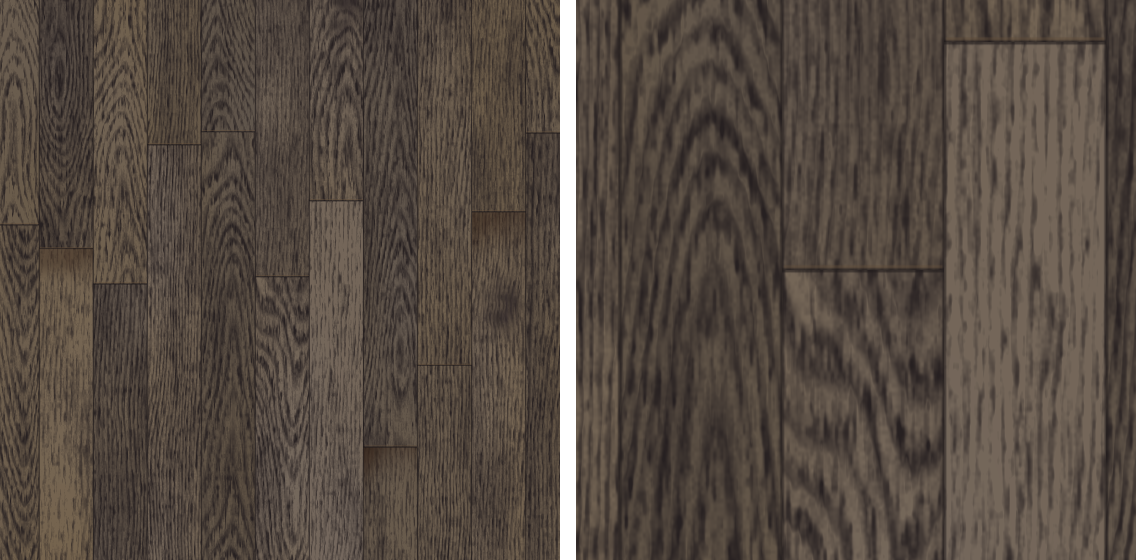
Left: the whole. Right: its middle third, enlarged.
Reproduce this texture procedurally as a three.js fragment shader.

```glsl
// Dark stained oak strip floor: upright planks with staggered end joints.
// Each plank cuts a cone of growth rings, giving straight or arched grain;
// stretched value noise breaks it into pores and adds blotches and stains.
varying vec2 vUv;

#define PLANK_WIDTH 0.0965
#define PLANK_SHIFT 0.0700
#define ARCHED_SHARE 0.42
#define KNOT_SHARE 0.30
#define STAIN_SHARE 0.50
#define GRAIN_DEPTH 0.86
#define DARK_GRAIN vec3(0.150, 0.125, 0.128)
#define GREY_WOOD vec3(0.405, 0.362, 0.325)
#define WARM_WOOD vec3(0.405, 0.343, 0.262)
#define STAIN_BROWN vec3(0.200, 0.135, 0.095)
#define JOINT_TAN vec3(0.380, 0.300, 0.220)

float hash(vec2 p) {
  return fract(sin(dot(p, vec2(12.9898, 78.233))) * 43758.5453);
}

float noise(vec2 p) {
  vec2 i = floor(p);
  vec2 f = fract(p);
  f = f * f * (3.0 - 2.0 * f);
  float low = mix(hash(i), hash(i + vec2(1.0, 0.0)), f.x);
  float high = mix(hash(i + vec2(0.0, 1.0)), hash(i + vec2(1.0, 1.0)), f.x);
  return mix(low, high, f.y);
}

// Phase of the growth rings; p is measured in plank widths.
float ringPhase(vec2 p, vec2 id, vec2 seed, float arched) {
  float side = hash(id + 5.7) < 0.5 ? -1.0 : 1.0;
  float heart = mix(0.5 + side * 1.6, 0.25 + 0.5 * hash(id + 7.3), arched);
  float slope = side * mix(0.03, 0.15 + 0.15 * hash(id + 9.9), arched);
  float rings = mix(10.0 + 5.0 * hash(id + 11.3), 7.5 + 2.5 * hash(id + 13.7), arched);
  float x = p.x - heart;
  float warp = (noise(p * vec2(1.3, 0.45) + seed) - 0.5) * mix(0.20, 0.55, arched);
  warp += (noise(p * vec2(4.0, 1.3) + seed) - 0.5) * 0.07;
  return rings * (sqrt(x * x + 0.02) + slope * p.y + warp);
}

void main() {
  // Plank layout
  float across = (vUv.x - PLANK_SHIFT) / PLANK_WIDTH;
  float column = floor(across);
  float along = vUv.y - 0.2 - 0.6 * hash(vec2(column, 2.3));
  vec2 id = vec2(column, floor(along));
  along = fract(along);
  vec2 p = vec2(fract(across), along / PLANK_WIDTH);
  vec2 seed = vec2(hash(id + 0.4), hash(id + 1.9)) * 40.0;
  float arched = step(hash(id + 3.1), ARCHED_SHARE);

  // Fibres, pores and specks, from long to short
  float fibre = noise(p * vec2(20.0, 1.2) + seed);
  float pore = noise(p * vec2(34.0, 5.0) + seed.yx);
  float dash = noise(p * vec2(44.0, 12.0) + seed);
  float speck = noise(p * vec2(50.0, 38.0) + seed.yx);
  float blotch = noise(p * vec2(1.6, 0.6) + seed.yx);
  float cloud = noise(p * vec2(2.5, 1.1) + seed);

  // Knot, which also bends the rings around it
  vec2 knotAt = vec2(0.2 + 0.6 * hash(id + 15.1), 1.0 + 8.0 * hash(id + 17.9));
  vec2 toKnot = (p - knotAt) * vec2(3.2, 2.2);
  toKnot += noise(p * 4.0 + seed) - 0.5;
  float knot = exp(-dot(toKnot, toKnot)) * step(hash(id + 19.3), KNOT_SHARE);

  // Late-wood bands, frayed and broken by the pores
  float phase = ringPhase(p, id, seed, arched) + 1.2 * knot;
  phase += 0.30 * (pore - 0.5) + 0.22 * (dash - 0.5);
  float f = fract(phase);
  float band = smoothstep(0.20, 0.65, f) * (1.0 - smoothstep(0.75, 1.0, f));
  band *= mix(0.45 + 0.45 * hash(id + 31.7), 0.95, arched);
  band *= 0.55 + 0.5 * noise(vec2(floor(phase) * 3.7, p.y * 0.8) + seed);
  float dark = band * (0.25 + 0.50 * pore + 0.65 * dash);
  dark += 0.34 * smoothstep(0.45, 0.9, pore) + 0.24 * smoothstep(0.5, 0.9, dash);
  dark += 0.22 * smoothstep(0.4, 0.9, fibre) + 0.22 * (speck - 0.5);

  // Broad shading within and between planks
  dark += 0.42 * (blotch - 0.5) + 0.22 * (cloud - 0.5);
  dark += 0.50 * (hash(id + 21.7) - 0.5) + 0.05;
  dark = clamp(dark * GRAIN_DEPTH, 0.0, 1.6);
  dark *= 1.0 - 0.22 * dark;

  // Wood tone of the plank
  float warmth = 0.8 * hash(id + 23.9) + 0.5 * (noise(p * vec2(1.1, 0.35) + seed) - 0.3);
  vec3 wood = mix(GREY_WOOD, WARM_WOOD, clamp(warmth, 0.0, 1.0));
  wood *= 0.92 + 0.22 * hash(id + 27.1);
  vec3 color = mix(wood, DARK_GRAIN, clamp(dark, 0.0, 1.0));

  // Brown stain below some upper ends, and dark knots
  float stain = 1.0 - smoothstep(0.0, 0.09, 1.0 - along + 0.09 * (cloud - 0.5));
  stain *= step(hash(id + 29.3), STAIN_SHARE) * (0.35 + 0.45 * blotch);
  color = mix(color, STAIN_BROWN * (0.75 + 0.5 * pore), stain);
  color = mix(color, DARK_GRAIN * (0.9 + 0.5 * pore), 0.7 * knot);

  // Side seams and end joints
  float sideGap = min(p.x, 1.0 - p.x) * PLANK_WIDTH;
  float seam = 1.0 - smoothstep(0.0003, 0.0020, sideGap);
  color = mix(color, DARK_GRAIN * 0.85, 0.6 * seam);
  float endGap = min(along, 1.0 - along);
  float joint = 1.0 - smoothstep(0.0004, 0.0022, endGap);
  color = mix(color, DARK_GRAIN * 0.8, 0.6 * joint);
  float lip = 1.0 - smoothstep(0.0003, 0.0016, abs(along - 0.0020));
  color = mix(color, JOINT_TAN, 0.4 * lip * (1.0 - seam));

  gl_FragColor = vec4(color, 1.0);
}
```
